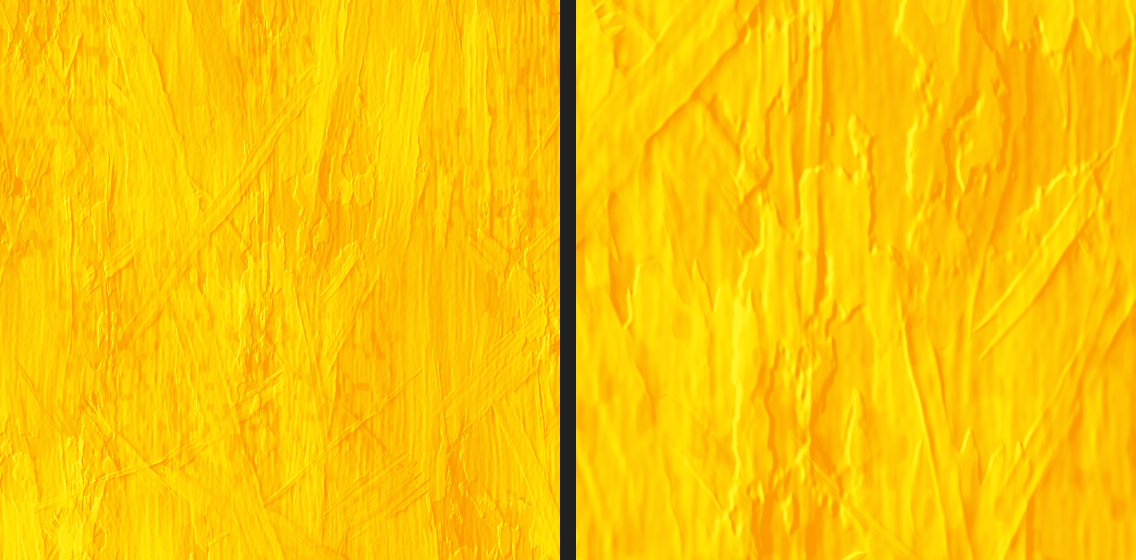
Left, the full canvas; right, a detail of the centre.
Reproduce this texture procedurally as a three.js fragment shader.

```glsl
varying vec2 vUv;

float hash(vec2 p) {
  vec3 q = fract(vec3(p.xyx) * 0.1031);
  q += dot(q, q.yzx + 33.33);
  return fract((q.x + q.y) * q.z);
}

float noise(vec2 p) {
  vec2 i = floor(p), f = fract(p);
  f = f * f * (3.0 - 2.0 * f);
  return mix(mix(hash(i), hash(i + vec2(1.0, 0.0)), f.x),
             mix(hash(i + vec2(0.0, 1.0)), hash(i + 1.0), f.x), f.y);
}

float fbm(vec2 p) {
  float sum = 0.0, gain = 0.55;
  for (int i = 0; i < 4; i++) {
    sum += gain * noise(p);
    p = mat2(1.6, 1.2, -1.2, 1.6) * p + 17.3;
    gain *= 0.5;
  }
  return sum;
}

// Lays one ragged knife stroke over the surface (x: height, y: tone)
void stroke(vec2 p, vec2 a, vec2 b, float width, float tint, float seed, inout vec2 surface) {
  float len = length(b - a);
  vec2 dir = (b - a) / len;
  float along = dot(p - a, dir);
  float across = dot(p - a, vec2(dir.y, -dir.x));
  if (abs(across) > width * 1.4 + 0.01 || along < -0.04 || along > len + 0.04) return;

  float side = sign(across) * 7.0;
  float ragged = 0.7 * noise(vec2(along * 22.0, seed + side)) + 0.3 * noise(vec2(along * 90.0, seed - side));
  float bristle = noise(vec2(across * 200.0 + seed, along * 9.0 + seed));
  float edge = width * (0.75 + 0.5 * ragged) - abs(across);
  float ends = min(along, len - along) + 0.06 * (bristle - 0.5);
  float cover = smoothstep(0.0, 0.003, min(edge, ends));
  float opacity = 1.0 - 0.4 * clamp(along / len, 0.0, 1.0);

  // Shadowed gouge beyond the right-hand edge
  float gouge = exp(-abs(edge + 0.002) / 0.003) * step(across, 0.0) * smoothstep(0.0, 0.02, ends);
  surface.y -= 0.5 * gouge * smoothstep(0.2, 0.7, ragged);

  float ridge = exp(-max(edge, 0.0) / 0.003) * smoothstep(0.25, 0.8, noise(vec2(along * 30.0 + side, seed + 4.0)));
  float streak = noise(vec2(across * 85.0 - seed, along * 6.0)) - 0.5;
  vec2 paint = vec2(0.35 + 0.45 * bristle + 0.8 * ridge, tint + 0.36 * streak);
  surface = mix(surface, paint, cover * opacity);
}

vec2 paintSurface(vec2 uv) {
  vec2 p = uv + 0.018 * (vec2(fbm(uv * vec2(10.0, 7.0)), fbm(uv * 8.0 + 40.0)) - 0.5);

  // Vertical brushed ground
  float grain = noise(p * vec2(170.0, 12.0));
  vec2 surface = vec2(0.3 + 0.45 * grain,
                      0.62 + 0.36 * (noise(p * vec2(75.0, 7.0)) - 0.5));

  // Scattered strokes, steep above and more tangled below
  for (int i = 0; i < 100; i++) {
    float k = float(i) + 1.0;
    vec2 center = vec2(hash(vec2(k, 1.7)), hash(vec2(k, 5.3))) * 1.2 - 0.1;
    float lean = hash(vec2(k, 9.1)) * 2.0 - 1.0;
    float angle = lean * mix(0.35, 0.9, lean * lean) * mix(1.5, 0.6, center.y);
    float size = hash(vec2(k, 13.9));
    vec2 reach = vec2(sin(angle), cos(angle)) * mix(0.04, 0.24, hash(vec2(k, 21.1)));
    float tint = 0.66 + 0.46 * (hash(vec2(k, 31.7)) - 0.5);
    stroke(p, center + reach, center - reach, mix(0.005, 0.045, size * size), tint, k * 3.7, surface);
  }

  // Long crossing strokes
  stroke(p, vec2(0.65, 1.04), vec2(0.55, 0.48), 0.022, 0.38, 311.0, surface);
  stroke(p, vec2(0.22, 0.97), vec2(0.35, 0.53), 0.034, 0.68, 323.0, surface);
  stroke(p, vec2(0.32, 0.50), vec2(0.48, -0.03), 0.031, 0.70, 337.0, surface);
  stroke(p, vec2(0.57, 0.88), vec2(0.21, 0.37), 0.018, 0.54, 349.0, surface);

  // Crumbled crusts left between strokes
  float patches = smoothstep(0.58, 0.82, noise(uv * vec2(11.0, 5.0) + 3.0));
  float crust = smoothstep(0.46, 0.58, fbm(p * vec2(50.0, 24.0)));
  surface.x += 0.7 * patches * crust;
  surface.y -= 0.2 * patches * (1.0 - crust);

  // Fine fibres and weave
  surface.x += 0.16 * noise(uv * vec2(240.0, 130.0)) + 0.18 * noise(p * vec2(250.0, 35.0));
  return surface;
}

void main() {
  vec2 surface = paintSurface(vUv);
  float relief = surface.x - paintSurface(vUv + vec2(-0.002, 0.0009)).x;

  // Broad drift and dry dashes dragged over the weave
  float drift = 0.6 * (fbm(vUv * vec2(6.0, 2.5) + 8.0) - 0.5) - 0.12 * (vUv.x - 0.5);
  float dashes = smoothstep(0.55, 0.8, noise(vUv * vec2(140.0, 55.0)))
               * smoothstep(0.4, 0.75, noise(vUv * vec2(6.0, 3.0) + 21.0));
  float tone = surface.y + 0.04 + drift + 1.6 * relief - 0.28 * dashes;

  vec3 color = mix(vec3(0.98, 0.61, 0.0), vec3(1.0, 0.89, 0.015), clamp(tone, 0.0, 1.0));
  color += vec3(0.0, 0.06, 0.14) * smoothstep(1.0, 1.4, tone);
  gl_FragColor = vec4(color, 1.0);
}
```
